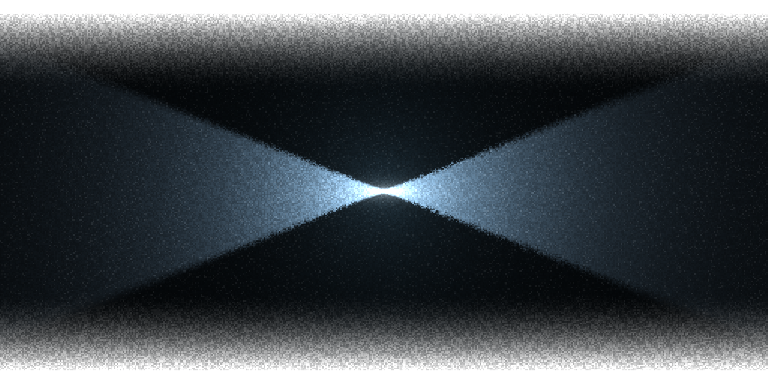
This background is drawn by a Shadertoy shader. Its source:

```glsl
const vec3 BACKDROP = vec3(0.012, 0.021, 0.028);
const vec3 BEAM_TINT = vec3(0.66, 0.84, 1.0);
const vec3 HALO_TINT = vec3(0.55, 0.83, 1.0);
const float GRAIN_ROWS = 256.0;

float hash(vec2 cell) {
    return fract(sin(dot(cell, vec2(12.9898, 78.233))) * 43758.5453);
}

// Two cones meeting in a narrow waist, fading away from it
float doubleCone(vec2 p, float slope, float waist, float falloff) {
    float halfWidth = length(vec2(waist, slope * p.x));
    float softness = 0.004 + 0.025 * abs(p.x);
    float inside = 1.0 - smoothstep(halfWidth - softness, halfWidth + softness, abs(p.y));
    return inside * exp(-falloff * length(p));
}

float glow(vec2 p, vec2 falloff) {
    return exp(-length(p * falloff));
}

// White at the border, fading inward over the given depth
float borderFade(float edgeDistance, float solid, float depth) {
    float t = clamp((edgeDistance - solid) / depth, 0.0, 1.0);
    return (1.0 - t) * (1.0 - t);
}

void mainImage(out vec4 fragColor, in vec2 fragCoord) {
    vec2 uv = fragCoord / iResolution.y;
    vec2 p = uv - vec2(0.5 * iResolution.x / iResolution.y, 0.502);

    // Grain cells
    vec2 cell = floor(uv * GRAIN_ROWS);
    float grain = hash(cell);
    float speckle = pow(hash(cell + 37.0), 14.0);
    vec2 jitter = vec2(grain, hash(cell + 91.0)) - 0.5;

    // Beam, halo and bright core
    vec2 q = p + jitter * 0.012 * smoothstep(0.0, 0.15, length(p));
    float beam = doubleCone(q, 0.39, 0.006, 3.2);
    float halo = 0.2 * glow(p, vec2(5.5));
    float core = glow(p, vec2(17.0, 75.0));
    vec3 color = BACKDROP + BEAM_TINT * beam + HALO_TINT * halo + 0.6 * core;

    // Film grain
    color *= 0.86 + 0.28 * grain;
    color += speckle * (0.07 + 0.12 * beam);

    // Noisy white borders
    float edgeDistance = min(uv.y, 1.0 - uv.y);
    float border = borderFade(edgeDistance + jitter.y * 0.035, 0.036, 0.2);
    border = mix(border, 1.0, 1.0 - smoothstep(0.034, 0.038, edgeDistance));
    color = mix(color, vec3(1.0), border);

    fragColor = vec4(clamp(color, 0.0, 1.0), 1.0);
}
```
